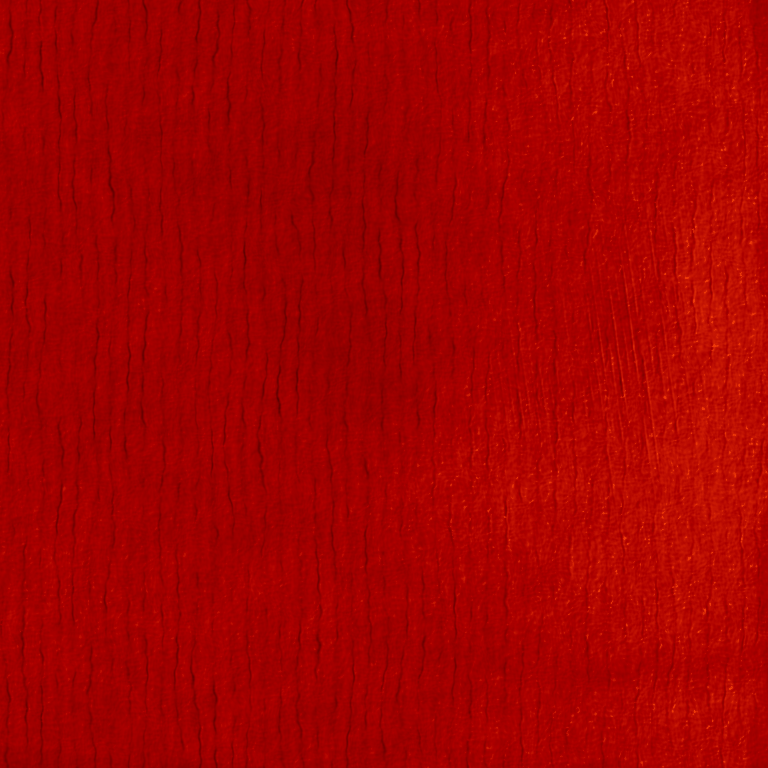
Write a WebGL 1 fragment shader that draws this texture.

```glsl
precision highp float;
// Thick red paint on ribbed canvas: soft side light, wobbly vertical grooves,
// fine cellular grain lit as relief, and slanted brush scratches at the right.
// Every layer shifts one tone value, which a red-to-orange ramp then colours.

uniform vec2 u_resolution;

float hash(vec2 p) {
  return fract(sin(dot(p, vec2(127.1, 311.7))) * 4375.85);
}

// Distance to the nearest jittered cell point.
float cellular(vec2 p) {
  vec2 cell = floor(p);
  float nearest = 4.0;
  for (int j = -1; j <= 1; j++) {
    for (int i = -1; i <= 1; i++) {
      vec2 c = cell + vec2(float(i), float(j));
      vec2 d = c + vec2(hash(c), hash(c + 57.3)) - p;
      nearest = min(nearest, dot(d, d));
    }
  }
  return sqrt(nearest);
}

// Smooth drifting variation from layered sines, about -1 to 1.
float drift(vec2 p) {
  return 0.45 * sin(p.x * 1.3 + 2.0 * sin(p.y * 0.7 + 1.0))
       + 0.35 * sin(p.y * 2.1 + 1.7 * sin(p.x * 1.1 + 4.0))
       + 0.20 * sin(p.x * 3.7 - p.y * 2.9 + sin(p.y * 3.1));
}

// Slope of the grain surface along the light direction.
float relief(vec2 p, vec2 light) {
  return cellular(p + light) - cellular(p - light);
}

// Broken wobbly lines, one per unit of x: dark core and lit right flank.
vec2 grooves(float x, float y, float width, float wobble) {
  float h = hash(vec2(floor(x), 3.0));
  float bend = sin(y * 37.0 + h * 40.0) + 0.7 * sin(y * 117.0 + h * 91.0)
             + 0.6 * sin(y * 290.0 + h * 63.0);
  float d = fract(x) - 0.5 - wobble * bend;
  float presence = 0.8 * sin(y * 13.0 + h * 70.0) + 0.7 * sin(y * 59.0 + h * 23.0)
                 + 0.6 * sin(y * 151.0 + h * 51.0);
  float lit = d - 2.0 * width;
  return smoothstep(-1.2, 1.7, presence)
       * exp(-vec2(d * d, lit * lit) / (width * width));
}

float glow(vec2 p, vec2 center, vec2 size) {
  vec2 d = (p - center) / size;
  return exp(-dot(d, d));
}

// Broad light across the sheet, brightest down the right side.
float sheetLight(vec2 p) {
  float t = 0.625 + 0.050 * smoothstep(0.4, 0.9, p.x);
  t += 0.080 * glow(p, vec2(0.94, 0.56), vec2(0.075, 0.26));
  t += 0.050 * glow(p, vec2(0.80, 0.31), vec2(0.22, 0.13));
  t += 0.045 * glow(p, vec2(0.60, 0.41), vec2(0.10, 0.10));
  t += 0.040 * glow(p, vec2(0.94, 0.07), vec2(0.16, 0.07));
  t += 0.025 * glow(p, vec2(0.80, 0.93), vec2(0.25, 0.12));
  t += 0.025 * glow(p, vec2(0.15, 0.22), vec2(0.25, 0.10));
  t -= 0.032 * glow(p, vec2(0.38, 0.78), vec2(0.20, 0.14));
  t -= 0.032 * glow(p, vec2(0.48, 0.52), vec2(0.13, 0.12));
  t -= 0.040 * glow(p, vec2(0.82, 0.135), vec2(0.20, 0.025));
  t -= 0.05 * smoothstep(0.985, 1.0, p.x) + 0.04 * smoothstep(0.012, 0.0, p.y);
  return t;
}

void main() {
  vec2 p = gl_FragCoord.xy / u_resolution;
  vec2 warped = p + 0.025 * vec2(drift(p * 9.0), drift(p.yx * 8.0 + 5.0));
  float tone = sheetLight(warped) + 0.012 * drift(p * 12.0 + 2.0);
  float shine = smoothstep(0.60, 0.74, tone);

  // Uneven paint thickness: medium blotches.
  tone += 0.045 * (cellular(warped * vec2(24.0, 20.0)) - 0.5);
  tone += 0.035 * (cellular(warped * vec2(58.0, 44.0) + 7.0) - 0.5);

  // Ribs of the canvas, with soft rounding between uneven grooves.
  float ribX = p.x * 45.0 + 0.25 * drift(p * vec2(5.0, 9.0))
             + 0.22 * drift(p * vec2(38.0, 14.0) + 3.0);
  vec2 rib = grooves(ribX, p.y, 0.07, 0.06);
  float ribDepth = mix(1.0, 0.65, smoothstep(0.4, 0.85, p.x));
  ribDepth *= 0.9 + 0.4 * drift(p * vec2(26.0, 11.0) + 8.0);
  float ribWave = ribX + 0.12 * drift(p * vec2(60.0, 45.0));
  tone -= 0.019 * ribDepth * cos(6.2832 * (ribWave - 0.55));
  tone += ribDepth * (0.08 * rib.y * (0.4 + shine) - 0.15 * rib.x);

  // Grain in three lights: upright bumps, level wrinkles and fine specks.
  vec2 grainP = p + 0.004 * vec2(drift(p * 40.0), drift(p.yx * 45.0));
  float bumps = relief(grainP * vec2(120.0, 75.0), vec2(0.26, -0.05));
  float wrinkles = relief(grainP * vec2(85.0, 165.0) + 31.0, vec2(0.05, -0.26));
  float specks = relief(grainP * vec2(230.0, 200.0) + 19.0, vec2(0.27, -0.2));
  float slope = 0.42 * bumps + 0.34 * wrinkles + 0.42 * specks;
  tone += slope * mix(0.095, 0.13, shine);

  // Small sharp glints: sparse on the left, frequent in the lit paint.
  float glintArea = smoothstep(-0.2, 0.7, drift(p * vec2(190.0, 57.0)));
  tone += 0.17 * glintArea * smoothstep(0.2, 0.46, slope) * (0.15 + shine);

  // Faint, nearly level brush drag.
  float drag = drift(vec2(p.x * 9.0 + 3.0, (p.y - 0.18 * p.x) * 120.0));
  tone += 0.010 * drag * (0.6 + 0.6 * drift(p * 8.0));

  // Slanted scratches.
  float scratchArea = glow(p, vec2(0.83, 0.54), vec2(0.07, 0.17))
                    + 0.5 * glow(p, vec2(0.70, 0.48), vec2(0.07, 0.10));
  vec2 scratch = grooves((p.x + 0.14 * p.y) * 95.0, p.y * 0.4, 0.13, 0.02);
  tone += scratchArea * (0.13 * scratch.y - 0.10 * scratch.x);

  // Deep red, turning orange only in the brightest paint.
  tone = clamp(tone, 0.36, 0.93);
  float orange = 0.9 * max(tone - 0.68, 0.0);
  gl_FragColor = vec4(tone, orange, 0.15 * orange, 1.0);
}
```
